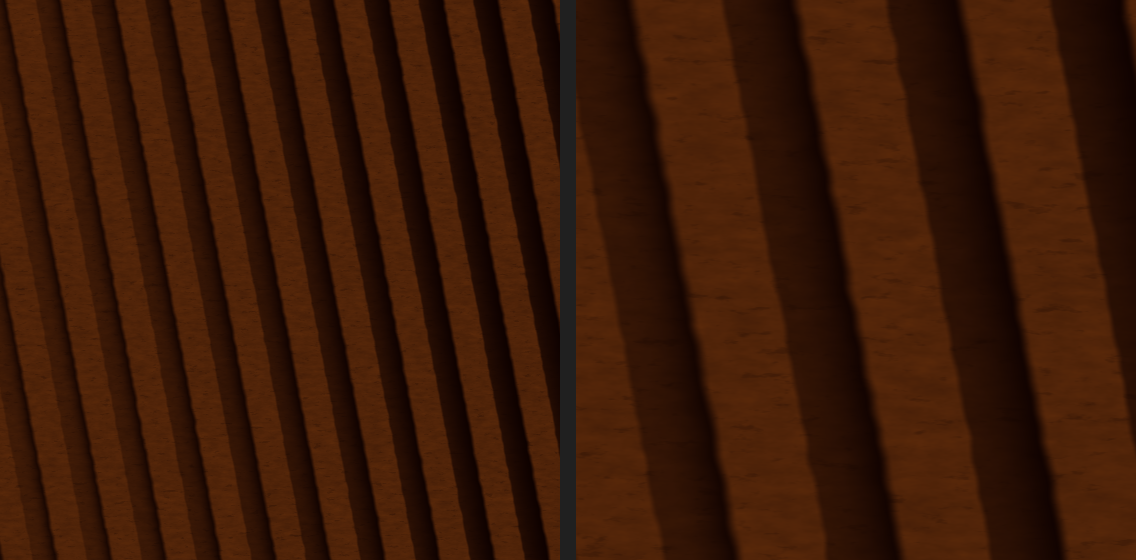
Left, the full canvas; right, a detail of the centre.
Write a Shadertoy shader that draws this pattern.

```glsl
vec2 randomGradient(vec2 cell) {
    vec2 h = vec2(dot(cell, vec2(127.1, 311.7)), dot(cell, vec2(269.5, 183.3)));
    return 2.0 * fract(sin(h) * 43758.5) - 1.0;
}

float gradientNoise(vec2 p) {
    vec2 cell = floor(p), f = fract(p);
    vec2 u = f * f * f * (f * (f * 6.0 - 15.0) + 10.0);
    float bottom = mix(dot(randomGradient(cell), f),
                       dot(randomGradient(cell + vec2(1, 0)), f - vec2(1, 0)), u.x);
    float top = mix(dot(randomGradient(cell + vec2(0, 1)), f - vec2(0, 1)),
                    dot(randomGradient(cell + vec2(1, 1)), f - vec2(1, 1)), u.x);
    return mix(bottom, top, u.y);
}

float fractalNoise(vec2 p) {
    float sum = 0.0, amplitude = 0.6;
    for (int octave = 0; octave < 4; octave++) {
        sum += amplitude * gradientNoise(p);
        p = mat2(1.9, 0.25, -0.25, 1.9) * p + 7.3;
        amplitude *= 0.65;
    }
    return sum;
}

// Brightness across one slat and the groove to its right
float slatProfile(float t, float shadow, float blur) {
    float depth = clamp((t - 0.59) / 0.41, 0.0, 1.0);
    float deepest = mix(0.2, 0.0, shadow);
    float groove = mix(mix(0.68, 0.3, shadow), deepest, pow(depth, mix(3.5, 0.8, shadow)));
    float face = mix(deepest, 0.93, smoothstep(0.0, 0.09, t));
    return mix(face, groove, smoothstep(0.59 - blur, 0.59 + blur, t));
}

void mainImage(out vec4 fragColor, in vec2 fragCoord) {
    vec2 uv = fragCoord / iResolution.xy;

    // Leaning slats with slightly uneven edges
    float across = (uv.x - 0.19 * (1.0 - uv.y) - 0.006) / 0.0977;
    across += 0.03 * gradientNoise(uv * vec2(30.0, 60.0));
    float blur = max(0.025, 0.8 / (0.0977 * iResolution.x));

    // Grooves deepen towards the upper right
    float shadow = smoothstep(-0.1, 1.0, uv.x + 0.18 * (uv.y - 0.5));
    float light = slatProfile(fract(across), shadow, blur);

    // Horizontal grain, broad mottling and thin dark flecks
    float grain = fractalNoise(uv * vec2(38.0, 105.0));
    float mottle = fractalNoise(uv * vec2(9.0, 16.0) + 31.0);
    float fleck = smoothstep(0.12, 0.4, fractalNoise(uv * vec2(45.0, 150.0) + 53.0));
    light *= 1.0 + 0.28 * grain + 0.1 * mottle - 0.2 * fleck;

    vec3 color = mix(vec3(0.055, 0.004, 0.0), vec3(0.335, 0.15, 0.036), clamp(light, 0.0, 1.1));
    fragColor = vec4(color, 1.0);
}
```
